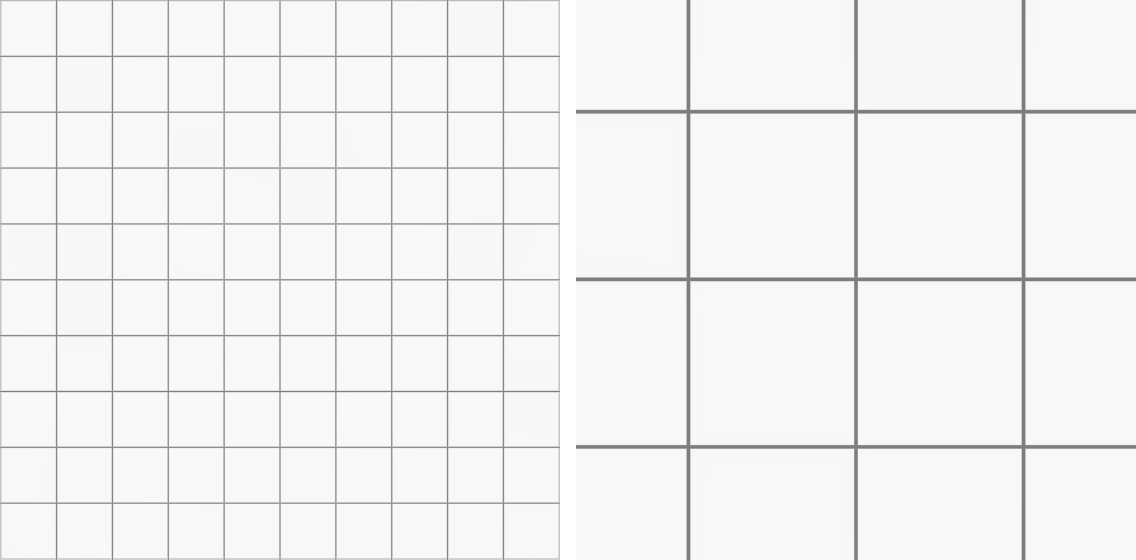
Left, the full canvas; right, a detail of the centre.
Write a Shadertoy shader that draws this pattern.

```glsl
const float PITCH = 0.09974;                // tile spacing, canvas units
const vec2 GRID_CENTER = vec2(0.5, 0.5004);
const float OUTER_LINE = 5.0;               // index of the border lines
const float LINE_WIDTH = 0.0022;
const float BORDER_STRENGTH = 0.52;
const float FILTER_PIXELS = 1.25;           // softness of the line edges
const float SHADE_DEPTH = 0.010;
const float SHADE_REACH = 0.003;
const float TONE_VARIATION = 0.007;
const float MOTTLE_SCALE = 7.0;
const vec3 TILE_COLOR = vec3(0.972);
const vec3 GROUT_COLOR = vec3(0.49);

float hash(vec2 p) {
    vec3 q = fract(vec3(p.xyx) * 0.1031);
    q += dot(q, q.yzx + 33.33);
    return fract((q.x + q.y) * q.z);
}

float valueNoise(vec2 p) {
    vec2 cell = floor(p);
    vec2 f = fract(p);
    f = f * f * (3.0 - 2.0 * f);
    float low = mix(hash(cell), hash(cell + vec2(1.0, 0.0)), f.x);
    float high = mix(hash(cell + vec2(0.0, 1.0)), hash(cell + 1.0), f.x);
    return mix(low, high, f.y);
}

// Share of a box filter that is covered by a line at distance d
vec2 lineCoverage(vec2 d, float filterWidth) {
    vec2 from = max(d - 0.5 * LINE_WIDTH, -0.5 * filterWidth);
    vec2 to = min(d + 0.5 * LINE_WIDTH, 0.5 * filterWidth);
    return max(to - from, 0.0) / filterWidth;
}

void mainImage(out vec4 fragColor, in vec2 fragCoord) {
    vec2 uv = fragCoord / iResolution.xy;
    float filterWidth = FILTER_PIXELS / min(iResolution.x, iResolution.y);

    // Nearest grid line on each axis
    vec2 grid = (uv - GRID_CENTER) / PITCH;
    vec2 index = round(grid);
    vec2 dist = abs(grid - index) * PITCH;

    // Tile face with slight tone variation and soft shading at its edges
    float tone = 0.5 * (hash(floor(grid) + 20.0) + valueNoise(uv * MOTTLE_SCALE)) - 0.5;
    float shade = SHADE_DEPTH * exp(-min(dist.x, dist.y) / SHADE_REACH);
    vec3 color = TILE_COLOR + TONE_VARIATION * tone - shade;

    // Grout lines, paler along the border
    vec2 isBorder = step(OUTER_LINE - 0.5, abs(index));
    vec2 grout = lineCoverage(dist, filterWidth) * mix(vec2(1.0), vec2(BORDER_STRENGTH), isBorder);
    color = mix(color, GROUT_COLOR, max(grout.x, grout.y));

    fragColor = vec4(color, 1.0);
}
```
